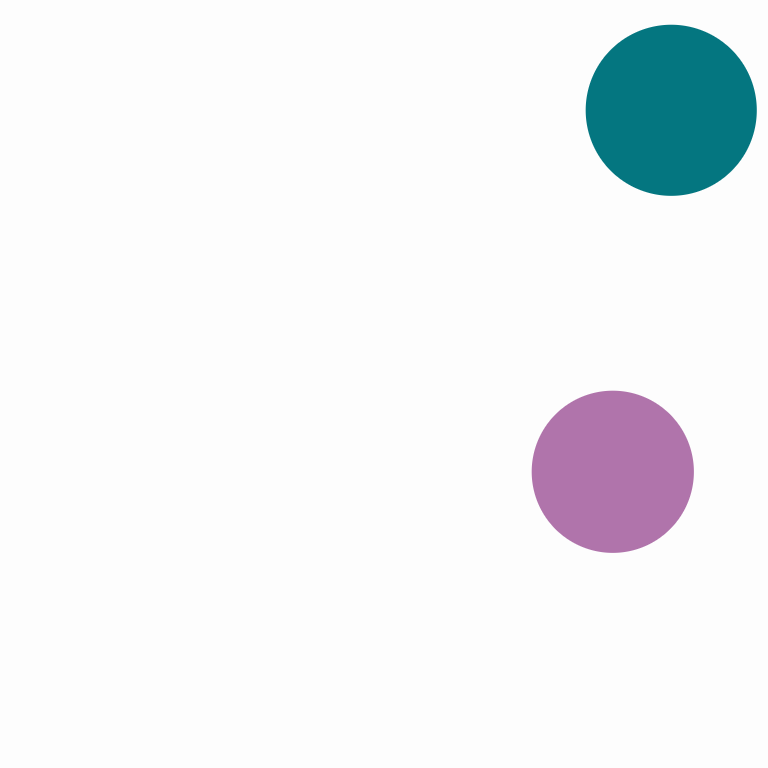
This background is drawn by a WebGL 2 fragment shader. Its source:

```glsl
#version 300 es
precision highp float;

uniform vec2 u_resolution;
out vec4 outColor;

// Colours
const vec3 PAPER = vec3(0.992);
const vec3 TEAL = vec3(0.016, 0.463, 0.502);
const vec3 MAUVE = vec3(0.690, 0.455, 0.671);

// Discs, in units of the canvas
const vec2 TEAL_CENTER = vec2(0.8740, 0.8564);
const float TEAL_RADIUS = 0.1114;
const vec2 MAUVE_CENTER = vec2(0.7979, 0.3857);
const float MAUVE_RADIUS = 0.1056;

// Coverage of a disc with an edge one pixel wide
float disc(vec2 p, vec2 center, float radius, float pixel) {
    float d = length(p - center) - radius;
    return clamp(0.5 - d / pixel, 0.0, 1.0);
}

void main() {
    float side = min(u_resolution.x, u_resolution.y);
    vec2 p = (gl_FragCoord.xy - 0.5 * u_resolution) / side + 0.5;
    float pixel = 1.0 / side;

    vec3 color = PAPER;
    color = mix(color, TEAL, disc(p, TEAL_CENTER, TEAL_RADIUS, pixel));
    color = mix(color, MAUVE, disc(p, MAUVE_CENTER, MAUVE_RADIUS, pixel));

    outColor = vec4(color, 1.0);
}
```
